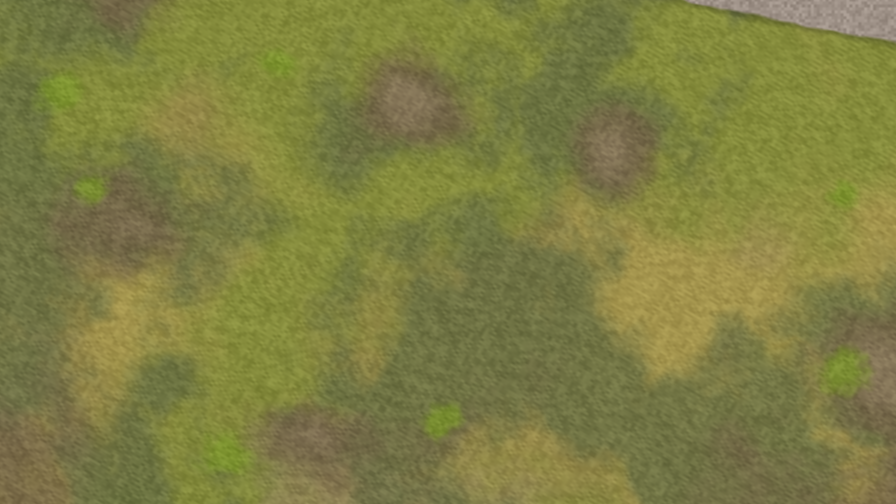
Reproduce this texture procedurally as a Shadertoy shader.

```glsl
// Worn summer lawn seen from above: straw turf, green drifts, bare earth and a gravel corner.

const vec3 OLIVE  = vec3(0.57, 0.52, 0.28);
const vec3 STRAW  = vec3(0.64, 0.58, 0.30);
const vec3 GREEN  = vec3(0.50, 0.54, 0.22);
const vec3 SHADE  = vec3(0.40, 0.43, 0.26);
const vec3 EARTH  = vec3(0.45, 0.39, 0.28);
const vec3 DUST   = vec3(0.57, 0.50, 0.39);
const vec3 LIME   = vec3(0.48, 0.58, 0.17);
const vec3 GRAVEL = vec3(0.62, 0.57, 0.53);

float hash(vec2 p) {
    return fract(sin(dot(p, vec2(127.1, 311.7))) * 43758.5453);
}

float noise(vec2 p) {
    vec2 cell = floor(p), f = fract(p);
    f = f * f * (3.0 - 2.0 * f);
    float low  = mix(hash(cell), hash(cell + vec2(1, 0)), f.x);
    float high = mix(hash(cell + vec2(0, 1)), hash(cell + vec2(1, 1)), f.x);
    return mix(low, high, f.y);
}

// Rotated octaves, result between 0 and 1
float fbm(vec2 p) {
    float sum = 0.0, weight = 0.5;
    for (int i = 0; i < 5; i++) {
        sum += weight * noise(p);
        p = mat2(1.6, 1.2, -1.2, 1.6) * p + 7.3;
        weight *= 0.5;
    }
    return sum / 0.97;
}

// Distance to the nearest scattered spot, in units of that spot's radius
float spotDistance(vec2 p, float spacing, float radius, float share, float seed) {
    vec2 q = p / spacing, home = floor(q);
    float nearest = 9.0;
    for (int y = -1; y <= 1; y++) {
        for (int x = -1; x <= 1; x++) {
            vec2 cell = home + vec2(x, y);
            vec2 id = cell + seed;
            vec2 centre = cell + 0.2 + 0.6 * vec2(hash(id), hash(id + 31.7));
            float size = radius * mix(0.65, 1.25, hash(id + 57.3));
            float d = length((q - centre) * vec2(0.85, 1.1)) * spacing / size;
            if (hash(id + 83.9) < share) nearest = min(nearest, d);
        }
    }
    return nearest;
}

// Broad colour drifts of the living and dry grass
vec3 turf(vec2 p) {
    float dry   = smoothstep(0.38, 0.64, fbm(p * 3.0 + 4.0));
    float lush  = smoothstep(0.42, 0.68, fbm(p * 2.6 + 19.0) + 0.22 * smoothstep(0.6, 1.0, p.y));
    float pale  = smoothstep(0.52, 0.72, fbm(p * 3.4 + 41.0)) * smoothstep(0.75, 0.2, p.y);
    vec3 col = mix(OLIVE, STRAW, dry);
    col = mix(col, GREEN, 0.85 * lush);
    return mix(col, DUST, 0.5 * pale);
}

// Bare patches, each with a broken dark green fringe
vec3 addWear(vec3 col, vec2 p) {
    float ragged = fbm(p * 9.0 + 3.0) - 0.5;
    float d = spotDistance(p, 0.46, 0.13, 0.65, 5.0) + 1.3 * ragged;
    float fringe = smoothstep(2.1, 1.2, d) * smoothstep(0.40, 0.62, fbm(p * 5.0 + 60.0));
    float lower  = smoothstep(0.75, 0.15, p.y);
    float drift  = smoothstep(0.50, 0.66, fbm(p * 3.6 + 77.0) + 0.10 * lower);
    col = mix(col, SHADE, 0.8 * max(fringe, drift));

    float trodden = smoothstep(0.25, 0.0, p.y + 0.5 * ragged) * smoothstep(0.35, 0.6, fbm(p * 2.2 + 90.0));
    col = mix(col, EARTH, 0.85 * max(smoothstep(1.3, 0.45, d), trodden));
    return mix(col, DUST, 0.6 * smoothstep(0.6, 0.0, d));
}

vec3 addLime(vec3 col, vec2 p) {
    float d = spotDistance(p, 0.36, 0.035, 0.4, 23.0) + 1.6 * (fbm(p * 22.0) - 0.5);
    return mix(col, LIME, 0.8 * smoothstep(1.4, 0.3, d));
}

// Fine blades and soft clumps, centred on zero
float grain(vec2 p) {
    vec2 slant = mat2(0.87, 0.5, -0.5, 0.87) * p;
    float blades = noise(slant * vec2(130.0, 210.0)) - 0.5;
    float clumps = noise(slant * vec2(55.0, 85.0) + 11.0) - 0.5;
    return 0.09 * blades + 0.05 * clumps;
}

// Gravel beyond a slanting edge in the upper right, with a dark rim of soil
vec3 addGravel(vec3 col, vec2 p, float pixel) {
    float wobble = 0.008 * (noise(p * 40.0) - 0.5);
    float d = dot(p - vec2(1.35, 1.0), normalize(vec2(0.2, 1.0))) + wobble;
    float soft = max(pixel, 0.004);
    col *= 1.0 - 0.22 * smoothstep(0.016, 0.0, abs(d));
    vec3 stones = GRAVEL + 0.14 * (noise(p * 170.0) - 0.5);
    return mix(col, stones, smoothstep(-soft, soft, d));
}

void mainImage(out vec4 fragColor, in vec2 fragCoord) {
    vec2 p = fragCoord / iResolution.y;
    vec2 warped = p + 0.05 * (vec2(fbm(p * 5.0), fbm(p * 5.0 + 50.0)) - 0.5);

    vec3 col = turf(warped);
    col = addWear(col, warped);
    col = addLime(col, p);
    col += grain(p) * vec3(1.0, 1.0, 0.8);
    col = addGravel(col, p, 1.0 / iResolution.y);

    fragColor = vec4(clamp(col, 0.0, 1.0), 1.0);
}
```
